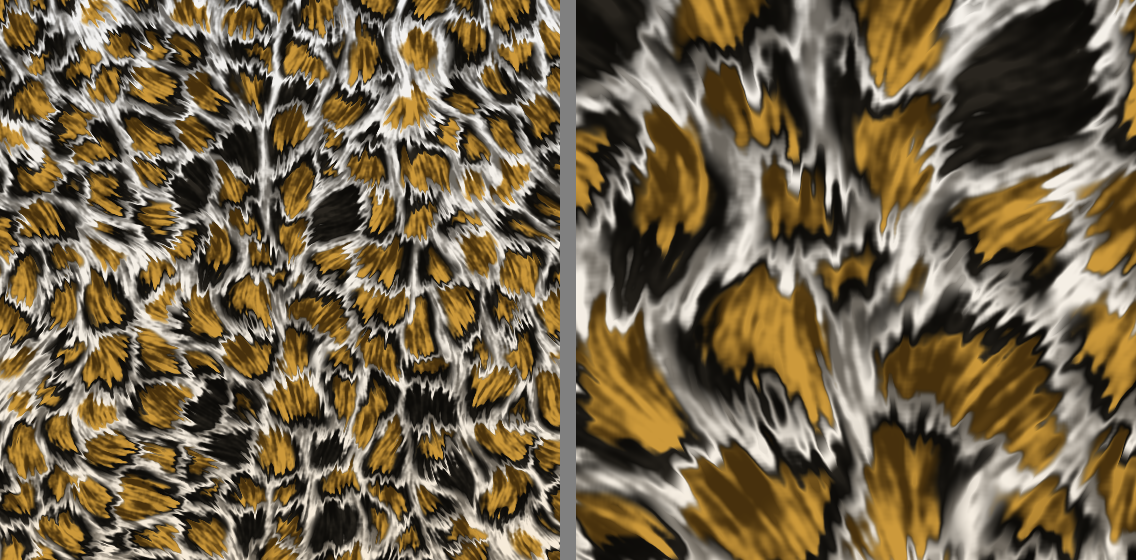
Left: the whole. Right: its middle third, enlarged.
Write a WebGL 1 fragment shader that draws this texture.

```glsl
precision highp float;
// Leopard print fake fur: dark rosettes with golden centres on pale, combed hair.
uniform vec2 u_resolution;

float hash(vec2 p) {
  vec3 q = fract(vec3(p.xyx) * 0.1031);
  q += dot(q, q.yzx + 33.33);
  return fract((q.x + q.y) * q.z);
}

vec2 hash2(vec2 p) {
  return vec2(hash(p + 17.3), hash(p + 71.9));
}

float noise(vec2 p) {
  vec2 i = floor(p), f = fract(p);
  f = f * f * (3.0 - 2.0 * f);
  return mix(mix(hash(i), hash(i + vec2(1, 0)), f.x),
             mix(hash(i + vec2(0, 1)), hash(i + vec2(1, 1)), f.x), f.y);
}

// Direction in which the pile lies, swirling gently
vec2 combDirection(vec2 p) {
  float angle = 1.7 + 2.4 * (noise(p * 3.5 + 4.0) - 0.5) + 1.6 * (noise(p * 10.0) - 0.5);
  return vec2(cos(angle), sin(angle));
}

// Noise averaged along the comb direction: x = single hairs, y = clumps
vec2 furStrands(vec2 p, vec2 dir) {
  vec2 sum = vec2(0.0);
  for (int i = 0; i < 12; i++) {
    vec2 s = p + dir * (float(i) - 5.5) * 0.003;
    sum += vec2(noise(s * 215.0), noise(s * 75.0 + 40.0));
  }
  return clamp(0.5 + (sum / 12.0 - 0.5) * vec2(3.6, 2.2), 0.0, 1.0);
}

vec2 spotCentre(vec2 cell) {
  return cell + 0.1 + 0.8 * hash2(cell);
}

float spotWeight(vec2 cell) {
  return 0.28 * hash(cell + 5.7);
}

// Weighted cells: returns rounded distance to the cell border;
// also gives the cell id and the offset from its centre
float spotField(vec2 p, out vec2 id, out vec2 offset) {
  vec2 base = floor(p);
  float nearest = 100.0;
  for (int y = -2; y <= 2; y++) {
    for (int x = -2; x <= 2; x++) {
      vec2 cell = base + vec2(x, y);
      vec2 r = p - spotCentre(cell);
      float d = dot(r, r) - spotWeight(cell);
      if (d < nearest) {
        nearest = d;
        id = cell;
        offset = r;
      }
    }
  }
  float sum = 0.0;
  for (int y = -2; y <= 2; y++) {
    for (int x = -2; x <= 2; x++) {
      vec2 cell = base + vec2(x, y);
      vec2 r = p - spotCentre(cell);
      float gap = length(r - offset);
      if (gap > 0.001) {
        float border = (dot(r, r) - spotWeight(cell) - nearest) / (2.0 * gap);
        sum += exp(-15.0 * border);
      }
    }
  }
  return -log(sum + 0.0001) / 15.0;
}

void main() {
  vec2 uv = gl_FragCoord.xy / u_resolution;
  vec2 dir = combDirection(uv);
  vec2 strands = furStrands(uv, dir);
  float hair = strands.x, clump = strands.y;

  // Hairs drag the print along the pile and fray its edges
  vec2 p = uv + dir * ((hair - 0.5) * 0.021 + (clump - 0.5) * 0.02);
  p += vec2(-dir.y, dir.x) * (clump - 0.5) * 0.006;
  p += 0.035 * (vec2(noise(uv * 13.0 + 9.0), noise(uv * 13.0 + 60.0)) - 0.5);

  vec2 id, offset;
  float edge = spotField(p * 12.5 + 3.0, id, offset);
  float kind = hash(id + 31.1);
  float lean = 6.2832 * hash(id + 53.3);
  float core = edge + 0.32 * dot(offset, vec2(cos(lean), sin(lean)));

  // Most spots are rosettes, some are plain gold or plain black
  float dark = smoothstep(0.0, 0.15, edge);
  float golden = smoothstep(0.15, 0.25, core) * smoothstep(0.02, 0.12, edge);
  if (kind < 0.09) {
    dark = 0.0;
    golden = smoothstep(0.13, 0.24, edge);
  } else if (kind > 0.93) {
    golden = 0.0;
  }

  // Hair colours, lit strand by strand
  float light = clamp(0.62 * hair + 0.38 * clump + 0.25 * (noise(uv * 30.0) - 0.5), 0.0, 1.0);
  vec3 pale = mix(vec3(0.43, 0.41, 0.38), vec3(0.97, 0.95, 0.92), smoothstep(0.05, 0.8, light));
  pale *= mix(vec3(1.0, 0.97, 0.92), vec3(0.98, 1.0, 1.03), uv.y);
  vec3 black = mix(vec3(0.045, 0.04, 0.03), vec3(0.16, 0.145, 0.12), light * light);
  vec3 gold = mix(vec3(0.28, 0.19, 0.05), vec3(0.8, 0.6, 0.23), smoothstep(0.1, 0.9, light));

  vec3 color = mix(pale, black, dark);
  color = mix(color, gold, golden);
  gl_FragColor = vec4(color, 1.0);
}
```
